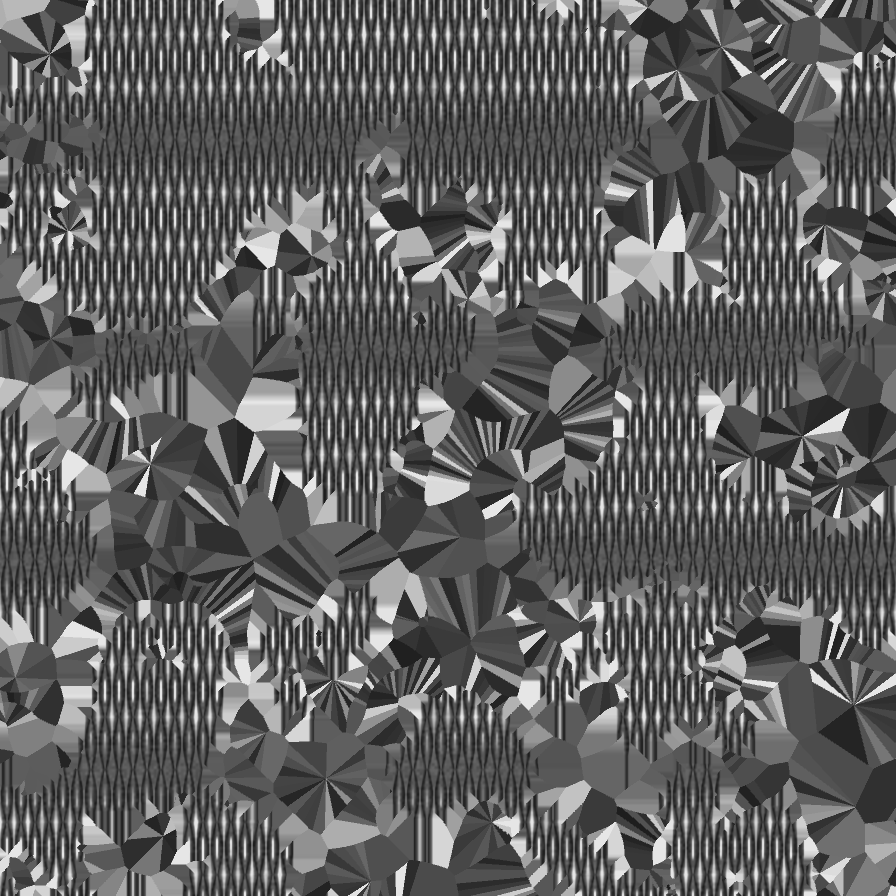
Give the GLSL for this pattern, as a Shadertoy shader.

```glsl
// Patches of a woven spindle texture, with the gaps between them filled by
// stretching the tone of the nearest source outwards. Sources are patch cells
// and scattered arcs cut in short steps, which yields streaks, stars and fans.

const float CELLS = 128.0;         // mask cells across the canvas
const int   MAX_RING = 14;         // furthest ring searched, in cells
const float PATCH_SIZE = 15.0;     // size of patches, in cells
const float DETAIL_SIZE = 6.0;     // size of uneven outlines, in cells
const float RAGGED = 0.03;         // roughness of outlines, cell by cell
const float PATCH_LEVEL = 0.505;   // higher leaves fewer patches
const float ARC_GRID = 13.0;       // arcs across the canvas
const float ARC_SHARE = 0.9;       // share of grid places with an arc
const vec2  ARC_RADIUS = vec2(0.008, 0.12);
const vec2  ARC_HALF_LENGTH = vec2(0.02, 0.065);
const vec2  ARC_STEPS = vec2(90.0, 230.0);  // tone steps per canvas width
const float COLUMNS = 64.0;        // spindles across the canvas
const float BAND_HEIGHT = 0.2344;  // distance between calm bands
const float BAND_OFFSET = 0.141;   // height of the lowest calm band
const float ROWS_PER_BAND = 4.0;   // spindles stacked in one band
const float CORE_TONE = 0.36;
const float RIM_TONE = 0.16;
const float GAP_TONE = 0.35;
const float GLINT_GAIN = 0.58;
const float GRAIN = 0.1;
const float MAX_TONE = 0.9;
const float PI = 3.14159;

float hash(vec2 p) {
    return fract(sin(dot(p, vec2(12.9898, 78.233))) * 43758.5453);
}

float valueNoise(vec2 p) {
    vec2 i = floor(p), f = fract(p);
    f = f * f * (3.0 - 2.0 * f);
    vec2 e = vec2(0.0, 1.0);
    return mix(mix(hash(i), hash(i + e.yx), f.x),
               mix(hash(i + e.xy), hash(i + e.yy), f.x), f.y);
}

bool isPatch(vec2 cell) {
    vec2 slanted = vec2(0.8 * cell.x - 0.6 * cell.y, 0.6 * cell.x + 0.8 * cell.y);
    float n = 0.66 * valueNoise(cell / PATCH_SIZE + 3.7)
            + 0.34 * valueNoise(slanted / DETAIL_SIZE + 41.3);
    return n + RAGGED * (hash(cell + 2.3) - 0.5) > PATCH_LEVEL;
}

// Dark pointed spindles in columns, glinting between tips and in the cores
float spindleTone(vec2 p) {
    float band = (p.y - BAND_OFFSET) / BAND_HEIGHT;
    float row = band * ROWS_PER_BAND;
    float side = abs(fract(p.x * COLUMNS) - 0.5) * 2.0;
    float belly = sin(PI * fract(row));
    float width = 0.12 + 0.72 * belly;
    float gap = clamp((side - width) / (1.0 - width), 0.0, 1.0);

    float calm = abs(sin(PI * band));
    float strength = GLINT_GAIN * smoothstep(0.12, 0.8, calm)
                   * (0.6 + 0.8 * valueNoise(p * vec2(110.0, 50.0)));
    float tipGlint = strength * smoothstep(0.4, 0.95, gap) * (1.0 - 0.6 * belly);
    float coreGlint = strength * smoothstep(0.27, 0.04, side) * smoothstep(0.7, 0.95, belly);

    float body = mix(CORE_TONE, RIM_TONE, smoothstep(0.15, 0.8, side / width)) + coreGlint;
    float between = mix(0.2, GAP_TONE, smoothstep(0.0, 0.5, gap)) + tipGlint;
    float tone = mix(body, between, smoothstep(-0.05, 0.05, side - width));
    return min(tone + GRAIN * (valueNoise(p * 300.0) - 0.5), MAX_TONE);
}

// Closest step on the scattered arcs; best holds the squared distance
void searchArcs(vec2 p, inout float best, inout vec2 source) {
    vec2 home = floor(p * ARC_GRID);
    for (int j = -2; j <= 2; j++)
    for (int i = -2; i <= 2; i++) {
        vec2 id = home + vec2(i, j);
        if (hash(id + 31.7) > ARC_SHARE) continue;
        vec2 middle = (id + vec2(hash(id + 5.2), hash(id + 8.6))) / ARC_GRID;
        float bend = hash(id + 11.9);
        float radius = mix(ARC_RADIUS.x, ARC_RADIUS.y, bend * bend);
        float halfAngle = min(PI, mix(ARC_HALF_LENGTH.x, ARC_HALF_LENGTH.y, hash(id + 14.1)) / radius);
        float turn = 2.0 * PI * hash(id + 17.3);
        vec2 dir = vec2(cos(turn), sin(turn));
        vec2 center = middle - radius * dir;

        vec2 v = p - center;
        float angle = atan(dir.x * v.y - dir.y * v.x, dot(dir, v));
        angle = clamp(angle, -halfAngle, halfAngle);
        vec2 d = v - radius * vec2(cos(turn + angle), sin(turn + angle));
        if (dot(d, d) < best) {
            best = dot(d, d);
            float steps = radius * mix(ARC_STEPS.x, ARC_STEPS.y, hash(id + 21.5));
            float cut = turn + (floor(angle * steps) + 0.5) / steps;
            source = center + radius * vec2(cos(cut), sin(cut));
        }
    }
}

// Closest position on a patch or an arc
vec2 nearestSource(vec2 p) {
    vec2 home = floor(p * CELLS);
    if (isPatch(home)) return p;

    vec2 source = p;
    float best = 1e6;
    searchArcs(p, best, source);
    for (int ring = 1; ring <= MAX_RING; ring++) {
        float r = float(ring);
        float reach = (r - 1.0) / CELLS;
        if (best < reach * reach) break;
        for (int i = 0; i < 8 * ring; i++) {
            // Walk the four sides of the square ring
            int edge = i / (2 * ring);
            float t = float(i - edge * 2 * ring - ring);
            vec2 offset = edge == 0 ? vec2(t, -r) : edge == 1 ? vec2(r, t)
                        : edge == 2 ? vec2(-t, r) : vec2(-r, -t);
            vec2 cell = home + offset;
            vec2 candidate = clamp(p, cell / CELLS, (cell + 1.0) / CELLS);
            vec2 d = p - candidate;
            if (dot(d, d) < best && isPatch(cell)) {
                best = dot(d, d);
                source = candidate;
            }
        }
    }
    return source;
}

void mainImage(out vec4 fragColor, in vec2 fragCoord) {
    float scale = min(iResolution.x, iResolution.y);
    // Two diagonal samples smooth the edges
    float tone = 0.0;
    for (int k = 0; k < 2; k++) {
        vec2 p = (fragCoord + (float(k) - 0.5) * 0.5) / scale;
        tone += 0.5 * spindleTone(nearestSource(p));
    }
    fragColor = vec4(vec3(clamp(tone, 0.0, 1.0)), 1.0);
}
```
